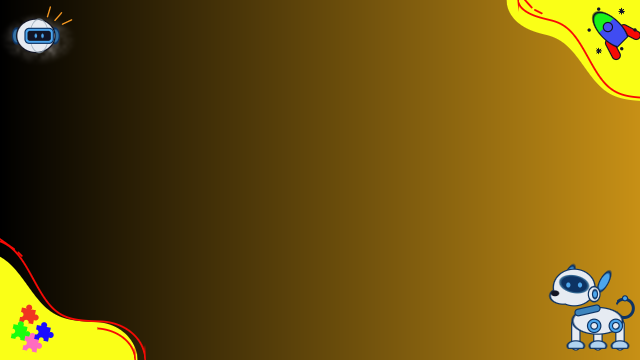
Reproduce this background procedurally as a Shadertoy shader.

```glsl
// A black-to-amber gradient with wavy yellow corners trimmed in red, and four
// small toys: robot head, rocket, puzzle and robot dog. Each is layered from
// distance functions on a 768 x 432 unit canvas whose y axis runs downwards.

const vec3 YELLOW = vec3(.98, 1., .09), RED = vec3(.97, .04, .02);
const vec3 NAVY = vec3(.05, .2, .39), SKY = vec3(.3, .65, .93);
const vec3 WHITE = vec3(.9, .92, .95), INK = vec3(.07, .08, .14);

void paint(inout vec3 col, float d, vec3 ink, float px) {
    col = mix(col, ink, clamp(.5 - d / px, 0., 1.));
}
void outlined(inout vec3 col, float d, vec3 fill, vec3 ink, float px) {
    paint(col, d - .7, ink, px);
    paint(col, d + .7, fill, px);
}
float ellipse(vec2 p, vec2 r) { return (length(p / r) - 1.) * min(r.x, r.y); }
float box(vec2 p, vec2 b) {
    vec2 q = abs(p) - b;
    return length(max(q, 0.)) + min(max(q.x, q.y), 0.);
}
float capsule(vec2 p, vec2 a, vec2 b, float r) {
    vec2 v = b - a;
    return length(p - a - v * clamp(dot(p - a, v) / dot(v, v), 0., 1.)) - r;
}
vec2 turn(vec2 p, float a) {
    return vec2(cos(a) * p.x + sin(a) * p.y, cos(a) * p.y - sin(a) * p.x);
}
float hash(vec2 p) { return fract(sin(dot(p, vec2(127.1, 311.7))) * 43758.5); }
float noise(vec2 p) {
    vec2 i = floor(p), f = fract(p), e = vec2(0, 1);
    f = f * f * (3. - 2. * f);
    return mix(mix(hash(i), hash(i + e.yx), f.x), mix(hash(i + e), hash(i + 1.), f.x), f.y);
}

// Smooth step of (centre, width, rise) plus a quarter ellipse of
// (level, start, signed radius, signed height).
float waveHeight(float x, vec3 rise, vec4 bend) {
    float v = max((x - bend.y) / bend.z, 0.);
    float drop = 1. - sqrt(max(1. - v * v, 0.)) + 20. * max(v - 1., 0.);
    return bend.x + rise.z * (.5 + .5 * tanh((x - rise.x) / rise.y)) + bend.w * drop;
}
float wave(vec2 p, vec3 rise, vec4 bend) {
    float slope = waveHeight(p.x + .5, rise, bend) - waveHeight(p.x - .5, rise, bend);
    return (p.y - waveHeight(p.x, rise, bend)) * inversesqrt(1. + slope * slope);
}

void corners(inout vec3 col, vec2 p, float px) {
    paint(col, wave(p, vec3(701, 30, 84), vec4(38, 655, -47, -38)), YELLOW, px);
    paint(col, -wave(p, vec3(33, 32, 89), vec4(298, 115, 50, 46)), YELLOW, px);
    float trim = abs(wave(p, vec3(706, 27, 97), vec4(21, 662, -40, -21)));
    trim = min(trim, abs(wave(p, vec3(40, 28, 102), vec4(284, 120, 54, 46))));
    float inner = abs(wave(p, vec3(0, 1, 0), vec4(394, 113, 49, 38)));
    trim = min(trim, max(inner, 118. - p.x));
    trim = min(trim, capsule(p, vec2(630, 0), vec2(638, 9), 0.));
    trim = min(trim, capsule(p, vec2(642, 12), vec2(650, 16), 0.));
    trim = min(trim, capsule(p, vec2(0, 287), vec2(17, 299), 0.));
    trim = min(trim, capsule(p, vec2(22, 303), vec2(26, 307), 0.));
    paint(col, trim - 1.1, RED, px);
}

void robotHead(inout vec3 col, vec2 p, float px) {
    float smoke = noise(p * .1) * .6 + noise(p * .23) * .4;
    smoke *= smoothstep(1., .3, length((p - vec2(3, 4)) / vec2(48, 33)));
    col = mix(col, vec3(.5, .48, .46), smoke);
    for (float i = 0.; i < 3.; i++) {
        float a = 1.28 - i * .42;
        vec2 dir = vec2(cos(a), -sin(a)), foot = vec2(14. + i * 9., -23. + i * 4.5);
        paint(col, capsule(p, foot, foot + dir * 12., .8), vec3(.97, .6, .13), px);
    }
    outlined(col, ellipse(vec2(abs(p.x) - 23., p.y), vec2(5, 9)), SKY * .7, NAVY, px);
    outlined(col, ellipse(p, vec2(23, 20)), WHITE, INK, px);
    paint(col, abs(ellipse(p - vec2(4, 0), vec2(11, 20))) - .3, vec3(.6, .67, .72), px);
    outlined(col, box(p - vec2(4, 0), vec2(12, 4)) - 5., SKY, NAVY, px);
    paint(col, box(p - vec2(4, 0), vec2(11, 3)) - 3., INK, px);
    paint(col, ellipse(vec2(abs(p.x - 4.) - 4., p.y), vec2(1.5, 2.5)), SKY, px);
}

void rocket(inout vec3 col, vec2 p, float px) {
    vec2 q = turn(p, .785);
    outlined(col, capsule(vec2(q.x, abs(q.y)), vec2(10, 12), vec2(26, 17), 5.), RED, INK, px);
    vec3 paintwork = mix(vec3(.1, .95, .1), vec3(.25, .3, .95), smoothstep(-8., -7., q.x));
    outlined(col, max(ellipse(q, vec2(27, 13)), q.x - 20.), paintwork, INK, px);
    outlined(col, length(q + vec2(5, 0)) - 5.5, vec3(.3, .3, .95), INK, px);
    // Ring of alternating sparks and dots
    for (float i = 0.; i < 6.; i++) {
        float a = i * 1.047 - 1.05;
        vec2 s = p - vec2(cos(a), sin(a)) * (26. + 3. * mod(i, 2.));
        float spiky = mod(i, 3.) < 1. ? 3. + cos(8. * atan(s.y, s.x)) : 2.;
        paint(col, length(s) - spiky, INK, px);
    }
}

void puzzlePiece(inout vec3 col, vec2 p, vec3 fill, float px) {
    vec2 q = turn(p, .2);
    float d = min(box(q, vec2(8.5)), min(length(q - vec2(10, 0)), length(q + vec2(0, 10))) - 3.6);
    d = max(d, 3. - min(length(q + vec2(8, 0)), length(q - vec2(0, 8))));
    paint(col, d, fill, px);
}

void robotDog(inout vec3 col, vec2 p, float px) {
    // Tail, legs and paws
    paint(col, abs(length(p - vec2(41, 14)) - 11.) + max(0., 33. - p.x) - 1.8, NAVY, px);
    outlined(col, length(p - vec2(42, 2)) - 3., SKY, NAVY, px);
    for (float i = 0.; i < 3.; i++) {
        vec2 foot = vec2(-17. + i * 26.5, 59);
        outlined(col, capsule(p, foot - vec2(0, 26), foot, 5.), WHITE, NAVY, px);
        outlined(col, max(ellipse(p - foot, vec2(10, 6)), p.y - 62.), mix(WHITE, SKY, .35), NAVY, px);
    }
    // Body, joints and collar
    outlined(col, ellipse(p - vec2(9, 29), vec2(30, 16)), WHITE, NAVY, px);
    for (float i = 0.; i < 2.; i++)
        outlined(col, abs(length(p - vec2(5. + i * 26., 35)) - 6.) - 2., SKY, NAVY, px);
    outlined(col, capsule(p, vec2(-14, 19), vec2(8, 14), 4.), SKY * .8, NAVY, px);
    // Ears, head and face
    outlined(col, ellipse(turn(p + vec2(25, 25), .4), vec2(5, 13)), SKY, NAVY, px);
    outlined(col, ellipse(turn(p - vec2(17, -18), .5), vec2(5, 13)), SKY, NAVY, px);
    float head = min(ellipse(p + vec2(19, 11), vec2(25, 22)), ellipse(p + vec2(32, 1), vec2(16, 10)));
    outlined(col, head, WHITE, NAVY, px);
    outlined(col, ellipse(turn(p + vec2(19, 15), .2), vec2(17, 10)), NAVY, SKY * .6, px);
    paint(col, ellipse(vec2(abs(p.x + 19.) - 7., p.y + 14.), vec2(2.5, 3)), SKY, px);
    paint(col, ellipse(p + vec2(42, 4), vec2(5, 3.5)), INK, px);
    outlined(col, ellipse(p - vec2(5, -3), vec2(7, 9)), WHITE, NAVY, px);
    outlined(col, ellipse(p - vec2(6, -3), vec2(3, 5)), SKY, NAVY, px);
}

void mainImage(out vec4 fragColor, in vec2 fragCoord) {
    vec2 uv = fragCoord / iResolution.xy, p = vec2(uv.x, 1. - uv.y) * vec2(768, 432);
    float px = 432. / iResolution.y;
    vec3 col = vec3(.78, .565, .085) * uv.x;
    corners(col, p, px);
    robotHead(col, p - vec2(43, 43), px);
    rocket(col, p - vec2(733, 36), px);
    puzzlePiece(col, p - vec2(33, 379), vec3(.94, .2, .13), px);
    puzzlePiece(col, p - vec2(23, 399), vec3(.1, 1, .05), px);
    puzzlePiece(col, p - vec2(37, 413), vec3(1, .42, .75), px);
    puzzlePiece(col, p - vec2(51, 400), vec3(.1, .05, 1), px);
    robotDog(col, p - vec2(708, 356), px);
    fragColor = vec4(col, 1);
}
```
